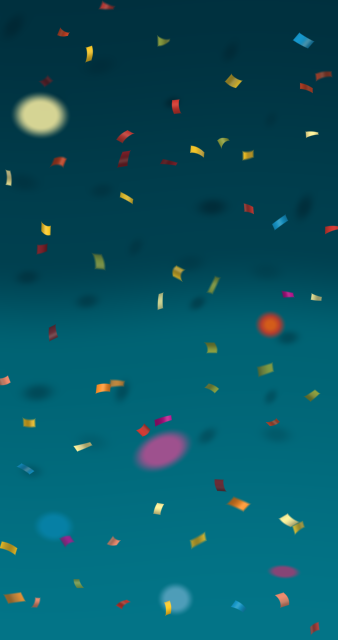
Give the GLSL for this background, as a Shadertoy shader.

```glsl
#define PIECES 62
#define SHADOWS 24
#define GLOWS 6
#define PIECE_MIN vec2(0.013, 0.007)
#define PIECE_MAX vec2(0.026, 0.0145)
#define SHADOW_COLOR vec3(0.0, 0.10, 0.14)
#define TOP_COLOR vec3(0.0, 0.19, 0.245)
#define MIDDLE_COLOR vec3(0.0, 0.25, 0.31)
#define LOW_COLOR vec3(0.0, 0.385, 0.45)
#define FLOOR_COLOR vec3(0.01, 0.455, 0.53)

const vec3 paperColors[10] = vec3[10](
    vec3(0.78, 0.20, 0.17), vec3(0.91, 0.52, 0.15), vec3(0.69, 0.05, 0.50),
    vec3(0.92, 0.73, 0.14), vec3(0.94, 0.88, 0.56), vec3(0.08, 0.56, 0.76),
    vec3(0.92, 0.50, 0.38), vec3(0.72, 0.24, 0.13), vec3(0.50, 0.56, 0.22),
    vec3(0.45, 0.11, 0.14));

const vec3 glowColors[GLOWS] = vec3[GLOWS](
    vec3(0.89, 0.87, 0.60), vec3(0.74, 0.22, 0.17), vec3(0.66, 0.31, 0.56),
    vec3(0.03, 0.53, 0.70), vec3(0.56, 0.26, 0.46), vec3(0.42, 0.68, 0.80));

const vec2 glowRadii[GLOWS] = vec2[GLOWS](
    vec2(0.080, 0.064), vec2(0.043, 0.040), vec2(0.088, 0.054),
    vec2(0.058, 0.045), vec2(0.047, 0.020), vec2(0.050, 0.046));

float hash(float n) {
    return fract(sin(n * 127.1 + 3.7) * 43758.5);
}

vec2 rotate(vec2 p, float angle) {
    float c = cos(angle), s = sin(angle);
    return vec2(c * p.x + s * p.y, c * p.y - s * p.x);
}

// Even but irregular positions in the unit square
vec2 scatter(float i, float seed) {
    vec2 jitter = vec2(hash(i + seed), hash(i + seed + 0.37)) - 0.5;
    return fract(vec2(0.7549, 0.5698) * i + 0.013 * seed + 0.11 * jitter);
}

vec3 backdrop(vec2 uv) {
    float y = uv.y + 0.012 * sin(uv.x * 5.0 + 1.0);
    vec3 color = mix(MIDDLE_COLOR, TOP_COLOR, smoothstep(0.6, 1.0, y));
    vec3 lower = mix(FLOOR_COLOR, LOW_COLOR, smoothstep(0.0, 0.52, y));
    return mix(lower, color, smoothstep(0.46, 0.61, y));
}

// Out-of-focus dark specks
vec3 addShadow(vec3 color, vec2 p, float aspect, float i) {
    vec2 center = scatter(i, 41.0);
    center.y = mix(0.22, 0.97, center.y);
    vec2 q = rotate(p - center * vec2(1.0, aspect), 1.5 * hash(i + 60.3) - 0.3);
    q /= mix(vec2(0.022, 0.016), vec2(0.046, 0.026), hash(i + 71.9));
    float strength = mix(0.15, 0.62, hash(i + 83.1)) * mix(0.5, 1.0, center.y);
    return mix(color, SHADOW_COLOR, strength * exp(-pow(dot(q, q), 1.3)));
}

// Large blurred discs
vec3 addGlow(vec3 color, vec2 p, float aspect, int i) {
    float n = float(i);
    vec2 center = vec2(fract(0.12 + 0.68 * n), 0.82 * exp(-0.51 * n) * aspect);
    float tilt = i == 2 ? 0.42 : -0.06;
    float r = length(rotate(p - center, tilt) / glowRadii[i]);
    vec3 tint = glowColors[i];
    if (i == 1) tint = mix(vec3(0.88, 0.36, 0.08), tint, smoothstep(0.2, 0.75, r));
    float opacity = i == 3 || i == 5 ? 0.72 : 0.94;
    return mix(color, tint, opacity * (1.0 - smoothstep(0.55, 1.15, r)));
}

// Bent, sheared and tapered slip of paper
vec3 addPiece(vec3 color, vec2 p, float aspect, float i) {
    vec2 center = scatter(i, 7.0) * vec2(1.0, aspect);
    float upright = step(0.68, hash(i + 11.3));
    float angle = 1.3 * (hash(i + 19.7) - 0.5) + 1.35 * upright;
    vec2 size = mix(PIECE_MIN, PIECE_MAX, vec2(hash(i + 23.1), hash(i + 29.9)));
    vec2 q = rotate(p - center, angle);
    q.x += q.y * 0.9 * (hash(i + 31.3) - 0.5);
    float along = q.x / size.x;
    q.y += size.y * 0.9 * (hash(i + 37.7) - 0.5) * (along * along - 0.4);
    float taper = hash(i + 43.1);
    taper = 0.85 * taper * taper * taper;
    float halfHeight = size.y * max(1.0 - taper * (0.5 + 0.5 * along), 0.1);
    float d = max(abs(q.x) - size.x, abs(q.y) - halfHeight);

    float softness = hash(i + 47.3);
    float edge = max(mix(0.0015, 0.0055, softness * softness), 0.8 / iResolution.x);
    float cover = 1.0 - smoothstep(-edge, edge, d);

    // Curved paper catches light along its length
    vec3 paper = paperColors[int(hash(i + 53.9) * 9.99)];
    float light = 0.92 + 0.20 * sin(along * 1.9 + 6.3 * hash(i + 59.3));
    float sheen = exp(-pow(3.0 * (along - 1.6 * hash(i + 61.7) + 0.8), 2.0));
    paper = mix(paper * light, vec3(1.0, 0.95, 0.85), 0.25 * sheen * hash(i + 67.1));
    float opacity = mix(0.72, 1.0, sqrt(hash(i + 73.3)));
    return mix(color, paper, cover * opacity);
}

void mainImage(out vec4 fragColor, in vec2 fragCoord) {
    vec2 p = fragCoord / iResolution.x;
    float aspect = iResolution.y / iResolution.x;
    vec3 color = backdrop(fragCoord / iResolution.xy);

    for (int i = 0; i < SHADOWS; i++) color = addShadow(color, p, aspect, float(i));
    for (int i = 0; i < GLOWS; i++) color = addGlow(color, p, aspect, i);
    for (int i = 0; i < PIECES; i++) color = addPiece(color, p, aspect, float(i));

    fragColor = vec4(clamp(color, 0.0, 1.0), 1.0);
}
```
